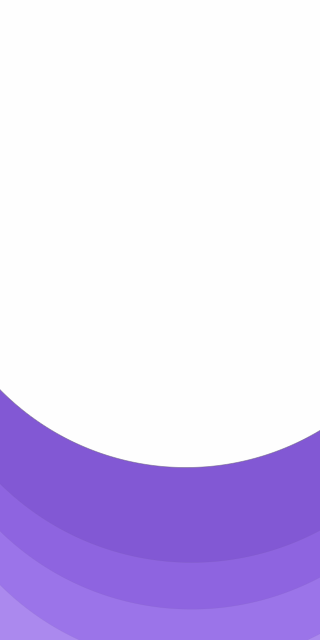
Give the GLSL for this background, as a Shadertoy shader.

```glsl
// Nested purple bowls below a large white field.
// Each layer is a disc extended upward; they are painted from the
// outermost to the innermost, each with a faint rim line.

const int LAYERS = 4;

// Disc centre x, centre y and radius, in canvas widths, outermost first
const vec3 DISCS[LAYERS] = vec3[LAYERS](
    vec3(0.604, 0.776, 0.854),
    vec3(0.599, 0.953, 0.857),
    vec3(0.599, 1.094, 0.852),
    vec3(0.581, 1.354, 0.815));

const vec3 FILLS[LAYERS] = vec3[LAYERS](
    vec3(0.608, 0.455, 0.914),
    vec3(0.557, 0.392, 0.878),
    vec3(0.510, 0.345, 0.831),
    vec3(0.996, 0.996, 0.996));

const vec3 CORNER_LILAC = vec3(0.671, 0.537, 0.933);
const vec3 RIM_GREY = vec3(0.42, 0.38, 0.50);
const float RIM_WIDTH = 0.0026;
const float RIM_FAINT = 0.08;
const float RIM_STRONG = 0.55;

// Signed distance to a disc swept straight upward
float bowlDistance(vec2 p, vec3 disc) {
    vec2 offset = p - disc.xy;
    offset.y = min(offset.y, 0.0);
    return length(offset) - disc.z;
}

void mainImage(out vec4 fragColor, in vec2 fragCoord) {
    vec2 p = fragCoord / iResolution.x;
    float pixel = 1.0 / iResolution.x;
    vec3 color = CORNER_LILAC;

    for (int i = 0; i < LAYERS; i++) {
        float d = bowlDistance(p, DISCS[i]);

        // Fill
        float inside = clamp(0.5 - d / pixel, 0.0, 1.0);
        color = mix(color, FILLS[i], inside);

        // Rim, strongest around the white field
        float strength = i == LAYERS - 1 ? RIM_STRONG : RIM_FAINT;
        float rim = clamp((0.5 * RIM_WIDTH - abs(d)) / pixel + 0.5, 0.0, 1.0);
        color = mix(color, RIM_GREY, rim * strength);
    }

    fragColor = vec4(color, 1.0);
}
```
